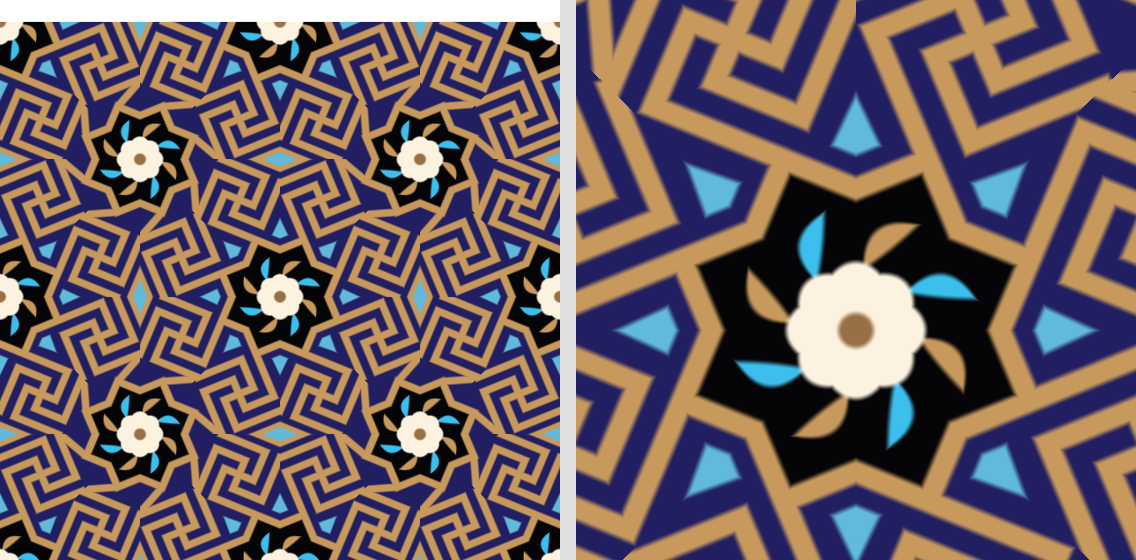
Left, the full canvas; right, a detail of the centre.
Write a three.js fragment shader that draws this pattern.

```glsl
#define PERIOD vec2(0.5, 0.491)
#define ORIGIN vec2(0.5, 0.470)
#define MARGIN_Y 0.961
#define BAND 0.0135
#define SOFT 0.0045
#define GOLD vec3(0.78, 0.60, 0.36)
#define BLUE vec3(0.13, 0.12, 0.38)
#define BLACK vec3(0.02, 0.02, 0.03)
#define CREAM vec3(0.99, 0.95, 0.88)
#define CYAN vec3(0.38, 0.73, 0.86)

varying vec2 vUv;

const float SECTOR = 0.78539816;
const float STAR_TIP = 0.2242;
const float SMALL_TIP = 0.208;
const float SQUARE_CENTER = 0.3827;
const float KEY_UNIT = 0.05605;

float cover(float d) {
  return 1.0 - smoothstep(-SOFT, SOFT, d);
}

vec2 rotate(vec2 p, float angle) {
  float c = cos(angle), s = sin(angle);
  return vec2(c * p.x - s * p.y, s * p.x + c * p.y);
}

// Turns any of the eight sectors onto the one centred on +x
vec2 foldSector(vec2 p) {
  float k = floor(atan(p.y, p.x) / SECTOR);
  return rotate(p, -(k + 0.5) * SECTOR);
}

float segment(vec2 p, vec2 a, vec2 b) {
  vec2 ab = b - a;
  return length(p - a - ab * clamp(dot(p - a, ab) / dot(ab, ab), 0.0, 1.0));
}

// Axis-aligned segment with square ends
float bar(vec2 p, vec2 lo, vec2 hi) {
  vec2 d = abs(p - clamp(p, lo, hi));
  return max(d.x, d.y);
}

// Eight-pointed star in a folded sector
float star(vec2 s, float tip) {
  return (s.x + abs(s.y) - tip) * 0.7071;
}

// Square key: four hooked arms, each running out to one side
float keySquare(vec2 p) {
  float d = 1e3;
  p /= KEY_UNIT;
  for (int i = 0; i < 4; i++) {
    d = min(d, bar(p, vec2(-2.0, 2.0), vec2(1.0, 2.0)));
    d = min(d, bar(p, vec2(1.0, 0.0), vec2(1.0, 2.0)));
    d = min(d, bar(p, vec2(0.0), vec2(1.0, 0.0)));
    p = vec2(-p.y, p.x);
  }
  return d * KEY_UNIT;
}

// Curved leaf from the flower rim towards a star point
float leaf(vec2 p) {
  p.x -= 0.075;
  float t = dot(p, vec2(0.725, -0.689)) / 0.084;
  float n = dot(p, vec2(0.689, 0.725));
  float arch = 4.0 * t * (1.0 - t);
  return abs(n - 0.012 * arch) - 0.014 * arch;
}

vec3 drawFlower(vec3 color, vec2 p) {
  for (int i = 0; i < 8; i++) {
    float k = float(i);
    vec3 tint = mod(k, 2.0) < 0.5 ? vec3(0.24, 0.75, 0.93) : GOLD;
    vec2 q = rotate(p, -radians(38.0) - k * SECTOR);
    color = mix(color, tint, cover(leaf(q)));
  }
  float r = length(p);
  float rim = 0.074 + 0.009 * abs(cos(4.0 * atan(p.y, p.x)));
  color = mix(color, CREAM, cover(r - rim));
  return mix(color, vec3(0.60, 0.44, 0.27), cover(r - 0.021));
}

void main() {
  // Two interleaved star lattices
  vec2 cell = (vUv - ORIGIN) / PERIOD;
  vec2 large = cell - floor(cell + 0.5);
  vec2 small = fract(cell) - 0.5;
  vec2 s = foldSector(large);
  vec2 t = foldSector(small);

  // Key squares, star outlines and spurs
  vec2 f = s - vec2(SQUARE_CENTER, 0.0);
  float line = keySquare(vec2(f.x + f.y, f.y - f.x) * 0.7071);
  float largeStar = star(s, STAR_TIP);
  float smallStar = star(t, SMALL_TIP);
  line = min(line, min(abs(largeStar), abs(smallStar)));
  line = min(line, segment(t, vec2(SMALL_TIP, 0.0), vec2(0.263, -0.109)));

  // Kites around the larger stars
  vec2 k = rotate(vec2(s.x, abs(s.y)), -0.5 * SECTOR);
  k.y = abs(k.y);
  float kite = max(dot(k, vec2(0.424, 0.906)) - 0.121,
                   dot(k, vec2(-0.924, 0.383)) + 0.196);

  // Diamonds midway between stars
  vec2 e = abs(large);
  vec2 m = vec2(0.5 - max(e.x, e.y), min(e.x, e.y));
  float diamond = dot(m, vec2(0.924, 0.383));

  vec3 color = mix(BLUE, BLACK, cover(min(largeStar, smallStar)));
  color = mix(color, CYAN, cover(kite));
  color = mix(color, GOLD, cover(min(line - BAND, diamond - 0.043)));
  color = mix(color, CYAN, cover(diamond - 0.024));
  color = drawFlower(color, dot(large, large) < dot(small, small) ? large : small);

  // Plain strip along the top
  color = mix(color, vec3(1.0), smoothstep(-0.001, 0.001, vUv.y - MARGIN_Y));
  gl_FragColor = vec4(color, 1.0);
}
```
